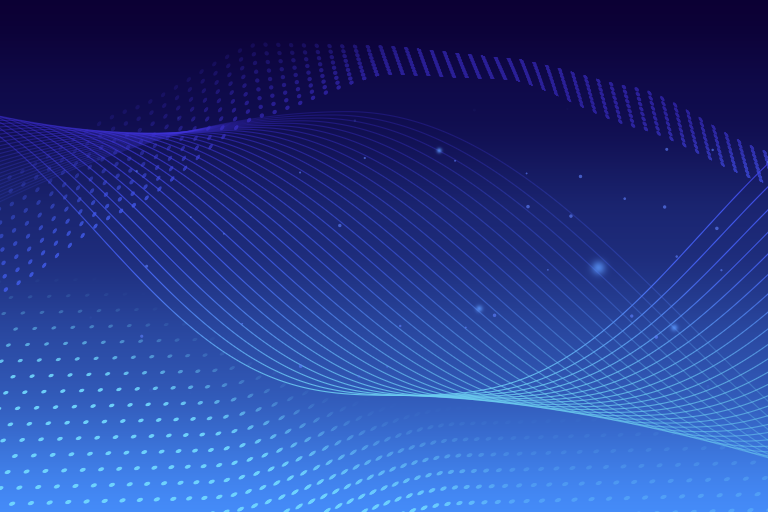
Write a Shadertoy shader that draws this background.

```glsl
// A deep blue gradient crossed by a twisting veil of thin wave lines,
// a violet ribbon of dots, a cyan dotted floor and scattered soft lights.
// Lengths are in canvas heights; waves are powered cosines, dots are warped grids.

const int LINE_COUNT = 30;
const float LINE_HALF_WIDTH = 0.0011;
const float RIBBON_COLUMNS = 40.0;
const float RIBBON_ROWS = 9.0;
const float FLOOR_ROW_HEIGHT = 0.031;
const float SPARK_CELL = 0.105;
const vec3 NIGHT = vec3(0.045, 0.0, 0.205);
const vec3 INDIGO = vec3(0.06, 0.045, 0.30);
const vec3 NAVY = vec3(0.11, 0.16, 0.465);
const vec3 ROYAL = vec3(0.18, 0.32, 0.68);
const vec3 AZURE = vec3(0.27, 0.55, 0.98);
const vec3 VIOLET = vec3(0.20, 0.15, 0.70);
const vec3 BLUE = vec3(0.27, 0.38, 0.98);
const vec3 CYAN = vec3(0.45, 0.86, 1.0);

// Ribbon edges, sampled at equal steps of a quarter height
const float RIBBON_TOP[7] = float[7](0.66, 0.796, 0.922, 0.911, 0.887, 0.829, 0.704);
const float RIBBON_LOW[7] = float[7](0.416, 0.582, 0.763, 0.854, 0.844, 0.747, 0.640);

// Glows: x, y, radius
const vec3 GLOWS[4] = vec3[4](vec3(1.169, 0.477, 0.018), vec3(0.936, 0.397, 0.009),
                              vec3(1.317, 0.360, 0.009), vec3(0.858, 0.706, 0.007));

float hash(vec2 p) {
    return fract(sin(dot(p, vec2(127.1, 311.7))) * 43758.5453);
}

float disc(vec2 p, float radius, float px) {
    return 1.0 - smoothstep(radius - 0.6 * px, radius + 0.6 * px, length(p));
}

vec3 skyColor(float y) {
    vec3 c = mix(AZURE, ROYAL, smoothstep(-0.03, 0.31, y));
    c = mix(c, NAVY, smoothstep(0.25, 0.56, y));
    c = mix(c, INDIGO, smoothstep(0.52, 0.81, y));
    return mix(c, NIGHT, smoothstep(0.78, 1.0, y));
}

// Height of veil line t (0 first, 1 last) between its crest and trough
float veilLine(float x, float t) {
    float crestX = mix(-0.195, 0.68, t);
    float troughX = mix(0.78, 1.85, t);
    float crestY = 0.815 - 0.263 * t + 0.23 * t * t;
    float troughY = 0.228 - 0.233 * t * t;
    float phase = abs(troughX - x) / (troughX - crestX);
    phase = min(phase, 1.0) + 0.6 * max(phase - 1.0, 0.0);
    float wave = max(0.5 - 0.5 * cos(3.14159 * phase), 1e-4);
    return mix(troughY, crestY, pow(wave, mix(1.5, 0.8, t)));
}

float veil(vec2 p, float px) {
    float sum = 0.0;
    for (int i = 0; i < LINE_COUNT; i++) {
        float t = float(i) / float(LINE_COUNT - 1);
        float y = veilLine(p.x, t);
        float slope = (veilLine(p.x + 0.002, t) - y) / 0.002;
        float d = abs(p.y - y) * inversesqrt(1.0 + slope * slope);
        float ink = clamp((LINE_HALF_WIDTH + 0.5 * px - d) / px, 0.0, 1.0);
        ink *= min(1.0, 2.0 * LINE_HALF_WIDTH / px + 0.15);
        float fade = mix(0.9, 0.28, t) * mix(0.55, 1.0, smoothstep(0.0, 0.3, p.x));
        sum += (1.0 - sum) * ink * fade;
    }
    return sum;
}

float ribbon(vec2 p, float px) {
    float s = clamp(p.x * 4.0, 0.0, 5.999);
    int k = int(s);
    float f = smoothstep(0.0, 1.0, fract(s)) * 0.4 + fract(s) * 0.6;
    float top = mix(RIBBON_TOP[k], RIBBON_TOP[k + 1], f);
    float low = mix(RIBBON_LOW[k], RIBBON_LOW[k + 1], f);
    float v = (p.y - low) / (top - low);
    float u = (p.x + 0.02 * v) * RIBBON_COLUMNS;
    vec2 cell = vec2(1.0 / RIBBON_COLUMNS, (top - low) / RIBBON_ROWS);
    vec2 local = (fract(vec2(u, v * RIBBON_ROWS)) - 0.5) * cell;
    float inside = step(0.0, v) * step(v, 1.0);
    float fade = mix(1.0, 0.25, v * (1.0 - smoothstep(0.5, 0.9, p.x)));
    return inside * fade * disc(local, 0.0042, px);
}

// Dotted floor whose columns crowd together near the middle
float dotFloor(vec2 p, float px) {
    float q = p.x - 0.45 * p.y;
    float bend = tanh((q - 0.7) / 0.25);
    float u = 27.0 * q + 7.0 * bend;
    float width = 1.0 / (27.0 + 28.0 * (1.0 - bend * bend));
    float lift = 0.03 * p.x + 0.13 * smoothstep(0.4, 0.9, p.x);
    float v = (p.y - lift) / FLOOR_ROW_HEIGHT;
    vec2 local = (fract(vec2(u, v)) - 0.5) * vec2(width, FLOOR_ROW_HEIGHT);
    float limit = 0.22 + 0.26 * (1.0 - smoothstep(0.1, 0.8, p.x));
    float fade = smoothstep(0.0, 0.24, limit - p.y);
    fade *= mix(1.0, 0.35, smoothstep(0.8, 1.05, p.x));
    return fade * disc(local * vec2(0.8, 1.1), mix(0.0045, 0.003, p.y * 2.0), px);
}

float sparks(vec2 p, float px) {
    vec2 id = floor(p / SPARK_CELL);
    vec2 offset = 0.15 + 0.7 * vec2(hash(id), hash(id + 17.3));
    float size = mix(0.0015, 0.0035, hash(id + 5.1));
    float area = smoothstep(0.15, 0.3, p.x) * smoothstep(0.22, 0.3, p.y)
               * (1.0 - smoothstep(0.7, 0.8, p.y));
    return area * step(0.35, hash(id + 9.7)) * disc(p - (id + offset) * SPARK_CELL, size, px);
}

void mainImage(out vec4 fragColor, in vec2 fragCoord) {
    float px = 1.0 / iResolution.y;
    vec2 p = fragCoord * px;
    vec3 color = skyColor(p.y);
    // Dotted surfaces
    color = mix(color, mix(BLUE, VIOLET, smoothstep(0.55, 0.8, p.y)), 0.75 * ribbon(p, px));
    color = mix(color, CYAN, 0.9 * dotFloor(p, px));
    // Wave lines, brighter toward the floor
    vec3 lineColor = mix(CYAN * 0.94, BLUE, smoothstep(0.2, 0.52, p.y));
    lineColor = mix(lineColor, VIOLET * 1.2, smoothstep(0.52, 0.78, p.y));
    color = mix(color, lineColor, veil(p, px));
    // Scattered lights
    color = mix(color, vec3(0.36, 0.49, 0.98), 0.65 * sparks(p, px));
    for (int i = 0; i < 4; i++) {
        float r = length(p - GLOWS[i].xy) / GLOWS[i].z;
        color = mix(color, vec3(0.36, 0.60, 1.0), 0.75 * exp(-1.8 * r * r));
    }
    fragColor = vec4(color, 1.0);
}
```
